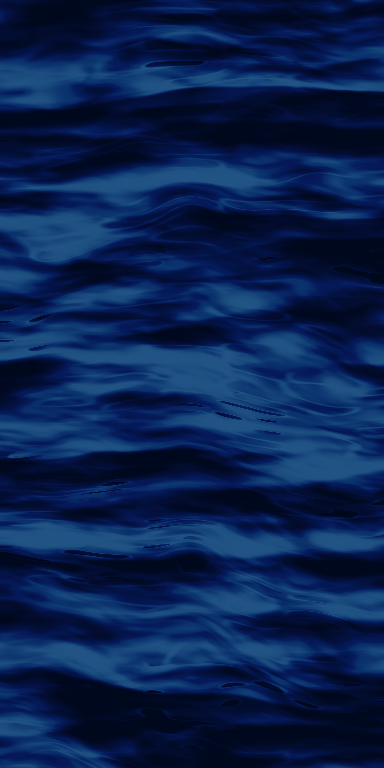
This texture is drawn by a WebGL 2 fragment shader. Its source:

```glsl
#version 300 es
precision highp float;

uniform vec2 u_resolution;
out vec4 fragColor;

float hash(vec2 cell) {
    uvec2 k = uvec2(ivec2(cell)) * uvec2(1597334673u, 3812015801u);
    uint h = (k.x ^ k.y) * 747796405u;
    h = ((h >> 15u) ^ h) * 2654435769u;
    h ^= h >> 16u;
    return float(h >> 8u) / 16777216.0;
}

float noise(vec2 p) {
    vec2 i = floor(p), f = p - i;
    f = f * f * (3.0 - 2.0 * f);
    return mix(mix(hash(i), hash(i + vec2(1, 0)), f.x),
               mix(hash(i + vec2(0, 1)), hash(i + vec2(1, 1)), f.x), f.y);
}

float fbm(vec2 p) {
    float sum = 0.0, weight = 0.5;
    for (int i = 0; i < 4; i++) {
        sum += weight * noise(p);
        p = p * vec2(1.7, 1.8) + vec2(17.3, 9.1);
        p.y += 0.25 * p.x;
        weight *= 0.6;
    }
    return sum;
}

// Height measured in wave rows, bent along undulating crests
float waveRow(vec2 p, float rows, float seed) {
    float bend = noise(vec2(p.x * rows * 0.65, p.y * rows * 0.6) + seed);
    return rows * p.y + 0.5 * bend + seed;
}

// x: dark face rising to a crisp crest, y: pale rim just above the crest
vec2 swell(vec2 p, float row, float rows, float softness) {
    float id = floor(row), f = row - id;
    float presence = smoothstep(0.2, 0.65, noise(vec2(p.x * rows * 0.5 + id * 5.7, id * 7.0)));
    float below = smoothstep(0.05, 0.85, f) * (1.0 - smoothstep(1.0 - softness, 1.0, f));
    float rim = smoothstep(0.0, 0.03, f) * exp(-f * 11.0);
    return presence * vec2(below, rim);
}

vec3 waterColor(float q) {
    vec3 c = mix(vec3(0.0, 0.032, 0.115), vec3(0.01, 0.05, 0.19), smoothstep(0.06, 0.28, q));
    c = mix(c, vec3(0.01, 0.07, 0.26), smoothstep(0.26, 0.44, q));
    c = mix(c, vec3(0.02, 0.10, 0.35), smoothstep(0.42, 0.62, q));
    c = mix(c, vec3(0.04, 0.20, 0.43), smoothstep(0.62, 0.84, q));
    return mix(c, vec3(0.13, 0.33, 0.52), smoothstep(0.82, 1.0, q));
}

void main() {
    vec2 p = 2.0 * gl_FragCoord.xy / u_resolution.y;
    p.y += 0.05 * noise(p * vec2(2.3, 4.0) + 31.0);
    p.y += 0.018 * noise(p * vec2(8.0, 14.0) + 47.0);

    // Long swells carry successively smaller waves
    float mainRow = waveRow(p, 3.2, 3.0);
    vec2 large = swell(p, mainRow, 3.2, 0.04);
    float tone = 0.25 * large.y - 0.62 * large.x;
    float rows = 6.4, depth = 0.42;
    for (int i = 0; i < 3; i++) {
        vec2 wave = swell(p, waveRow(p, rows, rows * 1.7), rows, 0.018 * rows);
        tone += depth * (0.4 * wave.y - wave.x);
        rows *= 1.83;
        depth *= 0.78;
    }

    // Ripples flow along the main crests and calm down on dark faces
    vec2 flow = vec2(p.x, mainRow);
    float lit = 1.0 - 0.55 * large.x;
    float drift = noise(flow * vec2(6.0, 3.0) + 50.0);
    tone += 1.9 * lit * (fbm(flow * vec2(4.5, 5.5) + vec2(0.0, drift)) - 0.54);

    // Thin glints
    float line = noise(flow * vec2(6.0, 15.0) + vec2(71.0, 2.5 * drift));
    float glint = 1.0 - smoothstep(0.0, 0.12, abs(line - 0.5));
    tone += 0.28 * glint * lit * smoothstep(0.35, 0.65, noise(flow * vec2(4.0, 5.0) + 90.0));

    // Small dark slivers with sharp outlines in the bright water
    float sliver = noise(flow * vec2(10.0, 26.0) + vec2(120.0, 3.0 * drift));
    float patches = smoothstep(0.6, 0.75, noise(flow * vec2(3.0, 2.5) + 140.0));
    tone += 0.15 * patches * smoothstep(0.68, 0.76, sliver);
    tone -= 0.6 * patches * smoothstep(0.78, 0.85, sliver);

    // Spread the tones evenly over the palette
    float q = 1.0 / (1.0 + exp(-4.6 * (tone + 0.44)));
    fragColor = vec4(waterColor(q), 1.0);
}
```
